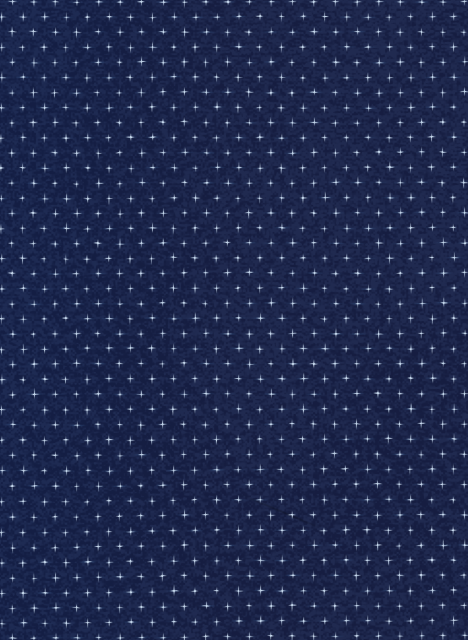
A WebGL 2 fragment shader for this pattern:

```glsl
#version 300 es
precision highp float;
// Indigo cotton with small pale woven crosses in staggered rows.
// Each cross is two soft tapered threads with hashed offset, length and strength;
// layered value noise gives the weave, the uneven dye and the faint blue wisps.

#define PITCH vec2(0.03366, 0.02357)   // cross spacing, canvas heights
#define ORIGIN vec2(0.0358, 0.5964)    // centre of one cross
#define ARM vec2(0.0072, 0.0088)       // half lengths of the arms
#define THREAD 0.0010                  // half width of a thread
#define JITTER 0.0016                  // wander of the cross centres
#define SAG 0.005                      // droop of the cloth at lower left
#define WEAVE 330.0                    // weave grains per canvas height
#define NAVY_DARK vec3(0.085, 0.115, 0.255)
#define NAVY_LIGHT vec3(0.125, 0.165, 0.315)
#define WISP_BLUE vec3(0.20, 0.33, 0.52)
#define PALE vec3(0.77, 0.84, 0.92)

uniform vec2 u_resolution;
out vec4 fragColor;

float hash(vec2 p) {
    return fract(sin(dot(p, vec2(127.1, 311.7))) * 43758.5453);
}

float noise(vec2 p) {
    vec2 i = floor(p), f = fract(p);
    f = f * f * (3.0 - 2.0 * f);
    return mix(mix(hash(i), hash(i + vec2(1, 0)), f.x),
               mix(hash(i + vec2(0, 1)), hash(i + vec2(1, 1)), f.x), f.y);
}

// Soft thread along x: smooth across its width, fading toward both ends
float thread(vec2 d, float halfLength, float halfWidth, float soft) {
    float across = 1.0 - smoothstep(max(halfWidth - soft, 0.0), halfWidth + soft, abs(d.y));
    float along = 1.0 - smoothstep(0.25 * halfLength, halfLength, abs(d.x));
    return across * along;
}

// Dyed ground: fine weave over broad patches, with one shallow crease
vec3 cloth(vec2 p) {
    float grain = 0.6 * noise(p * WEAVE) + 0.4 * noise(p * WEAVE * vec2(0.35, 0.8) + 17.0);
    float patches = noise(p * 5.0 + 3.0) - 0.5;
    vec3 c = mix(NAVY_DARK, NAVY_LIGHT, smoothstep(0.25, 0.75, grain + 0.18 * patches + 0.02));
    c += vec3(-0.008, 0.003, 0.012) * (1.0 - smoothstep(0.0, 0.4, p.x));
    vec2 start = vec2(0.375, 0.228), span = vec2(0.13, -0.055);
    float t = clamp(dot(p - start, span) / dot(span, span), 0.0, 1.0);
    float crease = 1.0 - smoothstep(0.0, 0.003, length(p - start - span * t));
    return c * (1.0 - 0.22 * crease * sin(3.14159 * t));
}

void main() {
    vec2 p = gl_FragCoord.xy / u_resolution.y;
    float soft = max(0.0009, 0.5 / u_resolution.y);
    vec3 color = cloth(p);

    // Gentle distortion of the woven grid
    vec2 g = p;
    g.y += SAG * (1.0 - smoothstep(0.0, 0.5, p.x)) * (1.0 - smoothstep(0.05, 0.5, p.y));
    g += 0.002 * (vec2(noise(p * 7.0), noise(p * 7.0 + 40.0)) - 0.5);

    // Staggered cell and its random traits
    vec2 q = (g - ORIGIN) / PITCH;
    float row = floor(q.y + 0.5);
    q.x -= 0.5 * mod(row, 2.0);
    vec2 id = vec2(floor(q.x + 0.5), row);
    vec2 d = (q - id) * PITCH;
    vec4 rnd = vec4(hash(id), hash(id + 31.7), hash(id + 67.3), hash(id + 93.1));
    d -= JITTER * (rnd.xy - 0.5);

    // Horizontal and vertical arms, each slightly off the crossing
    vec2 reach = ARM * mix(vec2(0.8), vec2(1.2), rnd.zw);
    vec2 slip = 0.0022 * (rnd.wx - 0.5);
    vec2 bent = vec2(d.x - slip.x, d.y + 0.0012 * (noise(p * 160.0) - 0.5));
    float weft = thread(bent, reach.x, THREAD, soft);
    float warp = thread(vec2(d.y - slip.y, d.x), reach.y, THREAD * 0.9, soft);
    float knot = exp(-dot(d, d) / 4.0e-6);
    float fray = 0.75 + 0.4 * noise(p * 420.0 + 9.0);
    float cross = (0.62 * weft * (0.75 + 0.5 * rnd.y)
                 + 0.58 * warp * (0.75 + 0.5 * rnd.z)) * fray + 0.22 * knot;

    // Dye resist bleeding along the weft, stronger at some crosses
    float wisp = thread(d, 0.46 * PITCH.x, THREAD, soft * 1.3);
    color = mix(color, WISP_BLUE, 0.45 * wisp * rnd.x * rnd.x);
    color = mix(color, PALE, clamp(cross, 0.0, 1.0));
    fragColor = vec4(color, 1.0);
}
```
